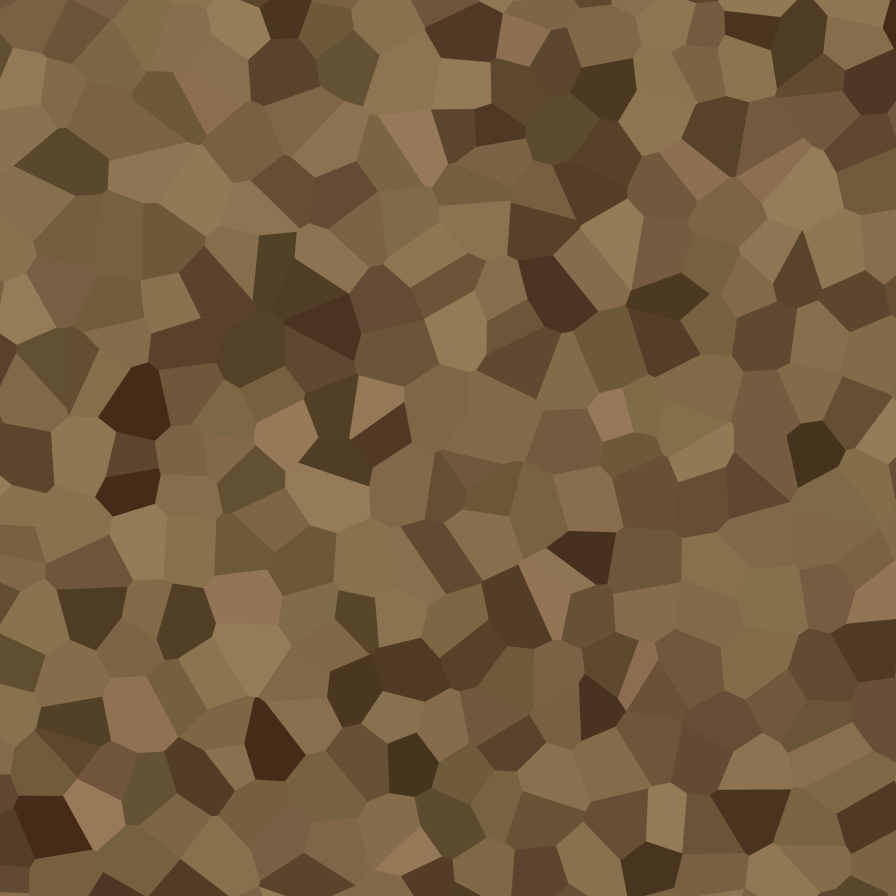
A WebGL 1 fragment shader for this texture:

```glsl
precision highp float;
// Irregular mosaic of flat, earthy brown polygonal chips (Voronoi cells).

uniform vec2 u_resolution;

const float CELLS_ACROSS = 17.0;
const vec3 DARK_EARTH = vec3(0.270, 0.194, 0.114);
const vec3 PALE_SAND = vec3(0.590, 0.489, 0.345);
const vec3 RUST_BROWN = vec3(0.275, 0.168, 0.098);
const float RUST_SHARE = 0.015;

vec3 hash3(vec2 p) {
  vec3 q = fract(p.xyx * vec3(0.1031, 0.1030, 0.0973));
  q += dot(q, q.yxz + 33.33);
  return fract((q.xxy + q.yzz) * q.zyx);
}

// Flat colour of one chip: a tone from dark to pale with a slight hue shift.
vec3 chipColor(vec2 cell) {
  vec3 rnd = hash3(cell + 71.7);
  float tone = pow(rnd.x, 0.75);
  vec3 color = mix(DARK_EARTH, PALE_SAND, tone);
  color += (rnd.y - 0.5) * vec3(-0.014, 0.018, -0.012);
  return mix(color, RUST_BROWN, step(rnd.z, RUST_SHARE));
}

// Chips around the two nearest seeds, blended across their shared border.
vec3 mosaic(vec2 p, float softness) {
  vec2 base = floor(p);
  float nearest = 100.0;
  float second = 100.0;
  vec2 nearCell = base;
  vec2 secondCell = base;
  vec2 nearOffset = vec2(0.0);
  vec2 secondOffset = vec2(1.0);

  for (int y = -2; y <= 2; y++) {
    for (int x = -2; x <= 2; x++) {
      vec2 cell = base + vec2(float(x), float(y));
      vec2 offset = cell + hash3(cell + 13.5).xy - p;
      float d = dot(offset, offset);
      if (d < nearest) {
        second = nearest;
        secondCell = nearCell;
        secondOffset = nearOffset;
        nearest = d;
        nearCell = cell;
        nearOffset = offset;
      } else if (d < second) {
        second = d;
        secondCell = cell;
        secondOffset = offset;
      }
    }
  }

  // Distance to the line midway between both seeds.
  float gap = max(length(secondOffset - nearOffset), 0.0001);
  float border = 0.5 * (second - nearest) / gap;
  float inside = smoothstep(-softness, softness, border);
  return mix(chipColor(secondCell), chipColor(nearCell), inside);
}

void main() {
  float size = min(u_resolution.x, u_resolution.y);
  vec2 p = gl_FragCoord.xy / size * CELLS_ACROSS;
  float softness = 0.7 * CELLS_ACROSS / size;
  gl_FragColor = vec4(mosaic(p, softness), 1.0);
}
```
